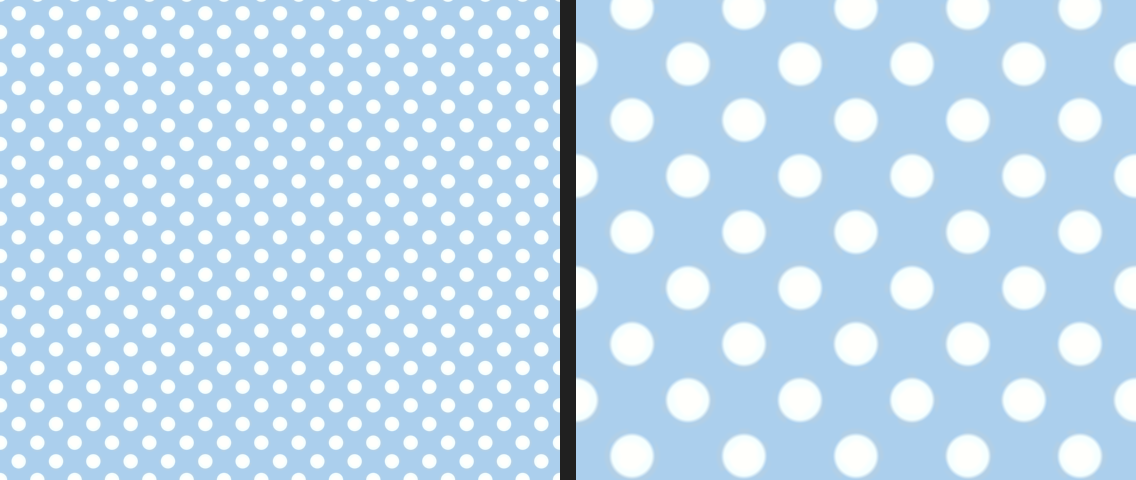
Left: the whole. Right: its middle third, enlarged.
Reproduce this pattern procedurally as a WebGL 1 fragment shader.

```glsl
precision highp float;

uniform vec2 u_resolution;

#define REPEATS_ACROSS 15.0
#define DOT_RADIUS 0.192
#define EDGE_SOFTNESS 0.022
#define HALO_WIDTH 0.045
#define GRAIN_SCALE 12.0
#define SKY_BLUE vec3(0.67, 0.81, 0.93)
#define HALO_BLUE vec3(0.70, 0.81, 0.90)
#define WARM_WHITE vec3(1.00, 1.00, 0.99)
#define COOL_WHITE vec3(0.96, 1.00, 1.00)

float hash(vec2 p) {
  return fract(sin(dot(p, vec2(127.1, 311.7))) * 43758.545);
}

float valueNoise(vec2 p) {
  vec2 cell = floor(p);
  vec2 f = fract(p);
  f = f * f * (3.0 - 2.0 * f);
  float low = mix(hash(cell), hash(cell + vec2(1.0, 0.0)), f.x);
  float high = mix(hash(cell + vec2(0.0, 1.0)), hash(cell + vec2(1.0, 1.0)), f.x);
  return mix(low, high, f.y);
}

// Distance to the nearest dot centre: one dot mid-cell, one on the corners
float dotDistance(vec2 p) {
  vec2 fromMiddle = fract(p) - 0.5;
  vec2 fromCorner = fract(p + 0.5) - 0.5;
  return min(length(fromMiddle), length(fromCorner));
}

void main() {
  vec2 p = gl_FragCoord.xy / u_resolution.x * REPEATS_ACROSS;
  float pixel = REPEATS_ACROSS / u_resolution.x;
  float edge = dotDistance(p) - DOT_RADIUS;
  float grain = valueNoise(p * GRAIN_SCALE);

  // Ground with a faint, uneven grey fringe around each dot
  float fringe = 1.0 - smoothstep(0.0, HALO_WIDTH, edge - 0.03);
  vec3 ground = mix(SKY_BLUE, HALO_BLUE, fringe * smoothstep(0.2, 0.7, grain));

  // Dots, slightly cooler towards the rim
  float coolness = smoothstep(-0.09, -0.03, edge + 0.04 * (grain - 0.5));
  vec3 dotColor = mix(WARM_WHITE, COOL_WHITE, coolness);

  float softness = max(EDGE_SOFTNESS, 0.6 * pixel);
  float coverage = 1.0 - smoothstep(-softness, softness, edge);
  gl_FragColor = vec4(mix(ground, dotColor, coverage), 1.0);
}
```
